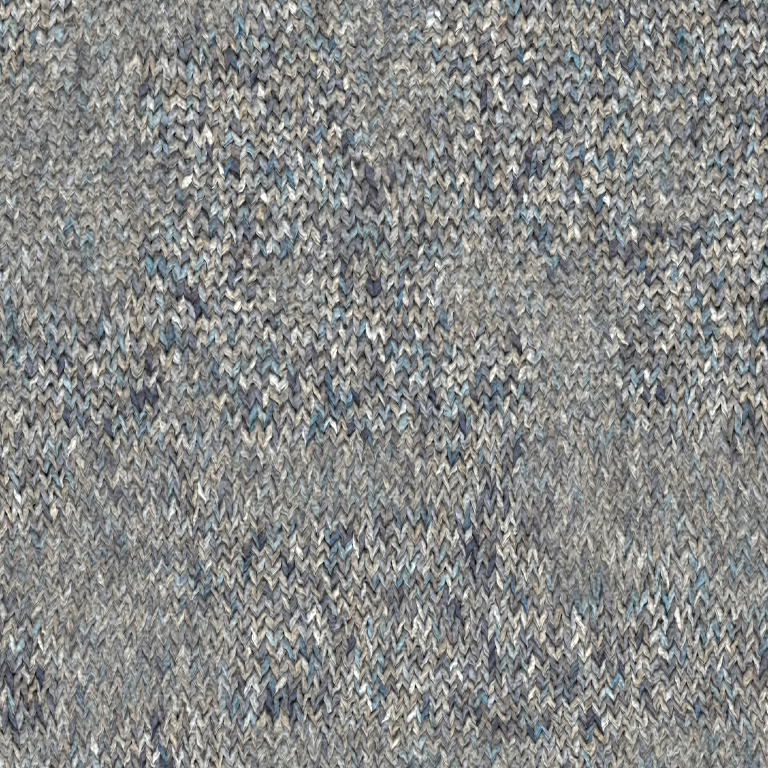
Reproduce this texture procedurally as a Shadertoy shader.

```glsl
// Marled wool knit: wavering rows of V stitches in grey, taupe, navy and teal yarn.

const vec2 STITCHES = vec2(57.0, 48.0);   // columns and rows on the canvas

const vec3 NAVY  = vec3(0.22, 0.23, 0.29);
const vec3 TEAL  = vec3(0.32, 0.47, 0.54);
const vec3 SLATE = vec3(0.48, 0.49, 0.52);
const vec3 TAUPE = vec3(0.53, 0.51, 0.47);
const vec3 ASH   = vec3(0.61, 0.61, 0.59);
const vec3 PEARL = vec3(0.76, 0.77, 0.76);
const vec3 BLEND = vec3(0.555, 0.555, 0.54);

float hash(vec2 p) {
    vec3 q = fract(p.xyx * 0.1031);
    q += dot(q, q.yzx + 33.33);
    return fract((q.x + q.y) * q.z);
}

float noise(vec2 p) {
    vec2 cell = floor(p), f = fract(p);
    f = f * f * (3.0 - 2.0 * f);
    float low = mix(hash(cell), hash(cell + vec2(1, 0)), f.x);
    float high = mix(hash(cell + vec2(0, 1)), hash(cell + vec2(1, 1)), f.x);
    return mix(low, high, f.y);
}

// Picks a yarn by its share of the wool
vec3 yarnColor(float pick) {
    vec3 color = NAVY;
    color = mix(color, TEAL, step(0.09, pick));
    color = mix(color, SLATE, step(0.15, pick));
    color = mix(color, TAUPE, step(0.26, pick));
    color = mix(color, ASH, step(0.55, pick));
    return mix(color, PEARL, step(0.80, pick));
}

// Random pick that tends to alternate between dark and light neighbours
float alternatingPick(vec2 cell, float seed) {
    return fract(0.6 * hash(cell + seed) + 0.5 * mod(cell.x + cell.y, 2.0));
}

// Colour of one stitch arm; neighbouring arms share a length of yarn
vec3 armColor(float arm, float row) {
    float run = floor(arm * 0.5 + 8.0 * hash(vec2(row, 71.0)));
    vec3 color = yarnColor(alternatingPick(vec2(run, row), 13.0));
    color = mix(color, yarnColor(alternatingPick(vec2(arm, row), 211.0)), 0.55);
    float warmth = hash(vec2(arm + 5.0, row + 151.0)) - 0.5;
    return color * (1.0 + 0.12 * warmth) + vec3(0.05, 0.01, -0.04) * warmth;
}

// Bends the rows and columns, in stitch units
vec2 waver(vec2 uv) {
    vec2 p = uv * STITCHES;
    p.x += 1.2 * (noise(uv * 7.0 + 3.0) - 0.5) + 0.5 * (noise(uv * 24.0) - 0.5);
    p.y += 1.8 * (noise(uv * 6.0 + 40.0) - 0.5) + 0.6 * (noise(uv * 19.0 + 9.0) - 0.5);
    return p + 20.0;
}

vec3 knit(vec2 uv) {
    vec2 p = waver(uv);
    p.x += 0.24 * (noise(uv * vec2(190.0, 120.0)) - 0.5);

    // Mirrored slanted arms make each V; lower stitches are steeper
    float column = floor(p.x);
    float side = fract(p.x) - 0.5;
    float slope = mix(1.7, 1.15, smoothstep(0.38, 0.56, uv.y));
    float height = p.y - slope * abs(side) + 0.35 * (hash(vec2(column, 17.0)) - 0.5);
    float arm = column * 2.0 + step(0.0, side);

    // Fine fibres follow the arms and fray their borders
    vec2 along = vec2(p.x * 4.0, height * 8.0);
    float fibre = noise(along + 31.0 * hash(vec2(arm, 3.0)));
    height += 0.32 * (fibre - 0.5);
    float row = floor(height);
    float f = height - row;

    // Some patches are felted to a softer contrast
    float crisp = mix(0.6, 1.0, smoothstep(0.25, 0.55, noise(uv * 8.0 + 61.0)));
    vec3 color = mix(armColor(arm, row), armColor(arm, row + 1.0), smoothstep(0.75, 1.0, f));
    color = mix(BLEND, color, 0.78 * crisp);

    // Rounded yarn, creases between arms and pits at the V tips
    float roundness = 4.0 * f * (1.0 - f);
    float edge = min(abs(side), 0.5 - abs(side));
    float crease = 1.0 - smoothstep(0.0, 0.12, edge);
    float pit = crease * (1.0 - smoothstep(0.0, 0.6, roundness));
    float shade = 0.61 + 0.66 * roundness - 0.17 * crease - 0.25 * pit;
    shade = mix(1.02, shade, crisp);

    // Fibre streaks and fuzz
    float fuzz = noise(uv * 360.0) - 0.5;
    shade += 0.54 * (fibre - 0.5) + 0.5 * fuzz;
    return color * shade;
}

void mainImage(out vec4 fragColor, in vec2 fragCoord) {
    // Four samples per pixel smooth the edges
    vec3 color = vec3(0.0);
    for (int i = 0; i < 4; i++) {
        vec2 offset = vec2(i % 2, i / 2) * 0.5 - 0.25;
        color += knit((fragCoord + offset) / iResolution.y);
    }
    fragColor = vec4(clamp(color * 0.25, 0.0, 1.0), 1.0);
}
```
